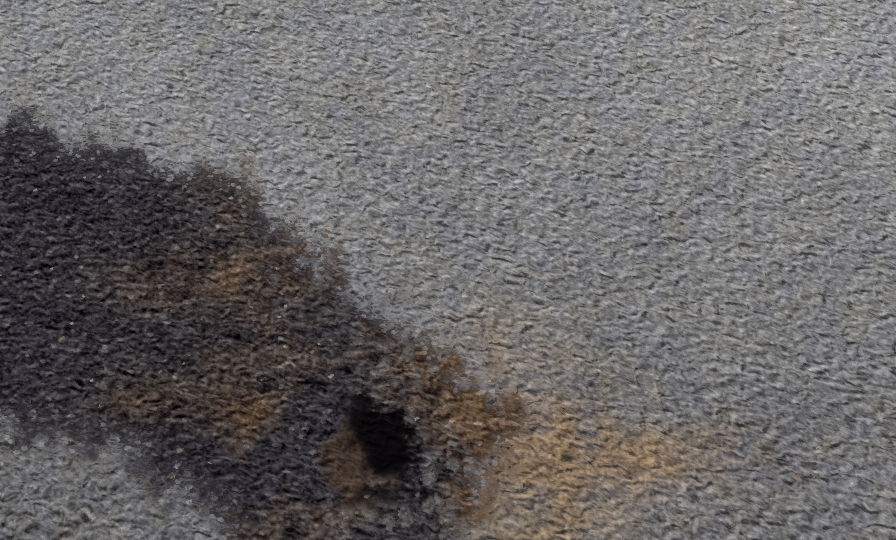
Write a WebGL 2 fragment shader that draws this texture.

```glsl
#version 300 es
precision highp float;
precision highp int;
uniform vec2 u_resolution;
out vec4 fragColor;

float hash(vec2 cell) {
  uvec2 v = uvec2(ivec2(cell) + 4096);
  uint h = v.x * 1597334677u ^ v.y * 3812015801u;
  h = (h ^ (h >> 15u)) * 2246822519u;
  h ^= h >> 13u;
  return float(h & 65535u) / 65535.0;
}

float noise(vec2 p) {
  vec2 i = floor(p), f = fract(p);
  f = f * f * (3.0 - 2.0 * f);
  return mix(mix(hash(i), hash(i + vec2(1, 0)), f.x),
             mix(hash(i + vec2(0, 1)), hash(i + vec2(1, 1)), f.x), f.y);
}

float fbm(vec2 p) {
  float sum = 0.0, amp = 0.533;
  for (int i = 0; i < 4; i++) {
    sum += amp * noise(p);
    p = mat2(1.6, 1.2, -1.2, 1.6) * p + 17.3;
    amp *= 0.5;
  }
  return sum;
}

// Nearest scattered stone: x = distance, y = random id
vec2 stones(vec2 p) {
  vec2 cell = floor(p), best = vec2(9.0, 0.0);
  for (int y = -1; y <= 1; y++)
    for (int x = -1; x <= 1; x++) {
      vec2 c = cell + vec2(x, y);
      vec2 center = c + 0.1 + 0.8 * vec2(hash(c), hash(c + 311.0));
      float d = length(p - center);
      if (d < best.x) best = vec2(d, hash(c + 733.0));
    }
  return best;
}

float blob(vec2 p, vec2 center, vec2 radius) {
  vec2 d = (p - center) / radius;
  return exp(-dot(d, d));
}

void main() {
  vec2 p = gl_FragCoord.xy / u_resolution.y;

  // Ground plane: grains shrink with distance and lean down to the right
  vec2 ground = vec2((p.x - 0.83) * (1.0 + 0.4 * p.y), 1.25 * p.y + 0.4 * p.y * p.y);
  ground.y += 0.22 * ground.x;
  float broad = fbm(p * 9.0);
  float patches = fbm(p * 24.0 + 40.0);
  vec2 grainPos = ground * vec2(64.0, 84.0) + 1.2 * vec2(noise(ground * 45.0), noise(ground * 45.0 + 60.0));
  float relief = fbm(grainPos) - fbm(grainPos + vec2(-0.3, 0.6));
  float fine = fbm(ground * 150.0 + 90.0) - 0.5;
  vec2 stone = stones(ground * vec2(58.0, 68.0) + 1.2 * patches + 0.5 * fine);
  float stoneMask = 1.0 - smoothstep(0.25, 0.52, stone.x);

  // Dry asphalt with shallow crevices between the grains
  vec3 color = mix(vec3(0.445, 0.44, 0.445), vec3(0.515, 0.515, 0.52), smoothstep(0.1, 0.95, p.y));
  color += 0.035 * blob(p, vec2(1.7, 1.0), vec2(0.4, 0.3));
  color -= 0.05 * blob(p, vec2(0.1, 0.0), vec2(0.35, 0.2));
  color += vec3(0.012, 0.008, -0.012) * (patches - 0.5) * 3.0;
  color += 0.08 * (broad - 0.5) + 0.36 * relief + 0.27 * fine;
  color += (stone.y - 0.45) * 0.11 * stoneMask;
  color *= 1.0 - 0.28 * smoothstep(0.4, 0.75, noise(grainPos * 0.7 + 200.0)) * smoothstep(0.03, 0.28, -relief);

  // Rust-coloured silt beside the hole
  float silt = blob(p, vec2(1.0, 0.17), vec2(0.12, 0.1)) + 0.8 * blob(p, vec2(1.2, 0.15), vec2(0.17, 0.06))
             + 0.55 * blob(p, vec2(0.98, 0.03), vec2(0.2, 0.07)) + 0.3 * blob(p, vec2(0.92, 0.34), vec2(0.14, 0.1));
  silt = clamp(silt * (0.2 + 1.1 * patches + 0.6 * relief), 0.0, 0.75);
  color = mix(color, color * vec3(1.13, 0.93, 0.70) + 0.015, silt);

  // Wet area bounded by sloping edges, with a dry lower-left corner
  float wetEdge = min(0.785 - 0.31 * p.x - p.y, 0.78 * (0.99 - 0.79 * p.x - p.y));
  wetEdge = min(wetEdge, 0.875 + 0.38 * p.y - p.x);
  float dryCorner = min(0.195 - 0.1 * p.x - p.y, 0.8 * (0.33 - 0.75 * p.x - p.y));
  wetEdge = min(wetEdge, -dryCorner);
  wetEdge += 0.08 * (broad - 0.5) + 0.13 * (patches - 0.5) + 0.10 * relief + 0.06 * fine;
  wetEdge -= 0.035 * stoneMask * (stone.y - 0.4);
  float wet = smoothstep(-0.016, 0.022, wetEdge);

  // Tar-dark wet grain, browner toward the right
  float rust = 0.4 * smoothstep(0.1, 0.6, p.x) * smoothstep(0.4, 0.65, broad)
             + 0.5 * blob(p, vec2(0.38, 0.48), vec2(0.2, 0.08)) + 0.6 * blob(p, vec2(0.3, 0.26), vec2(0.12, 0.05))
             + 0.65 * blob(p, vec2(0.47, 0.24), vec2(0.06, 0.04)) + 0.5 * blob(p, vec2(0.8, 0.3), vec2(0.13, 0.06))
             + 1.2 * blob(p, vec2(0.9, 0.11), vec2(0.075, 0.18));
  rust = clamp(rust * (0.15 + 1.3 * patches + 0.8 * relief), 0.0, 1.0);
  vec3 wetColor = mix(vec3(0.175, 0.168, 0.19), vec3(0.345, 0.265, 0.195), rust);
  wetColor += 0.33 * relief + 0.25 * fine + 0.12 * (patches - 0.5);
  wetColor += vec3(0.15, 0.15, 0.155) * stoneMask * smoothstep(0.82, 1.0, stone.y);

  // Exposed grey stones around the hole and along the wet margin
  vec2 cobble = stones(p * vec2(34.0, 31.0) + 8.0 + 1.1 * patches + 0.5 * fine);
  float cobbleMask = 1.0 - smoothstep(0.3, 0.5, cobble.x + 0.5 * relief);
  float exposed = blob(p, vec2(0.82, 0.12), vec2(0.07, 0.09)) + blob(p, vec2(0.7, 0.03), vec2(0.14, 0.045))
                + 0.8 * blob(p, vec2(0.75, 0.33), vec2(0.12, 0.09)) + 0.7 * blob(p, vec2(0.58, 0.5), vec2(0.1, 0.08));
  exposed *= cobbleMask * smoothstep(0.2, 0.6, cobble.y);
  wetColor = mix(wetColor, vec3(0.39, 0.38, 0.375) + 0.32 * relief + 0.22 * fine, clamp(exposed, 0.0, 0.85));
  color = mix(color, wetColor, wet * 0.97);

  // Hole: muddy floor on the left, black shadow on the right
  vec2 warped = p + 0.07 * (vec2(patches, fbm(p * 22.0 + 71.0)) - 0.5) + 0.025 * relief;
  float muddy = 1.0 - smoothstep(-0.35, 0.3, length((warped - vec2(0.65, 0.145)) / vec2(0.048, 0.085)) - 1.0);
  color = mix(color, vec3(0.265, 0.215, 0.18) + 0.2 * relief + 0.17 * fine, 0.9 * muddy);
  vec2 tilted = mat2(0.82, -0.57, 0.57, 0.82) * (warped - vec2(0.705, 0.19));
  float shadow = 1.0 - smoothstep(-0.3, 0.35, length(tilted / vec2(0.05, 0.083)) - 1.0);
  shadow = max(shadow, 0.75 * blob(warped, vec2(0.71, 0.07), vec2(0.06, 0.02)));
  color = mix(color, vec3(0.045, 0.035, 0.045) + 0.08 * relief, shadow);

  // Sparse pale and amber pebbles
  vec2 pebble = stones(ground * 46.0 + 130.0 + 0.6 * fine);
  float pebbleMask = (1.0 - smoothstep(0.1, 0.26, pebble.x)) * step(0.978, pebble.y) * (1.0 - shadow);
  vec3 pebbleColor = mix(vec3(0.66, 0.64, 0.60), vec3(0.56, 0.47, 0.33), step(0.989, pebble.y));
  color = mix(color, pebbleColor, 0.7 * pebbleMask);

  fragColor = vec4(clamp(color, 0.0, 1.0), 1.0);
}
```
